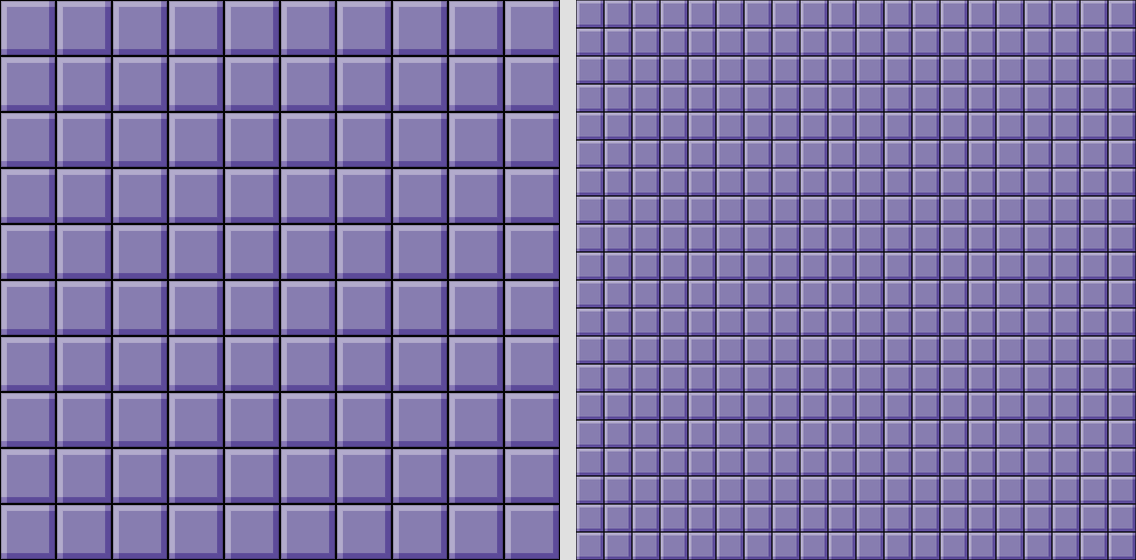
Left, the tile; right, the same tile 2 across and 2 down.
Reproduce this pattern procedurally as a WebGL 2 fragment shader.

```glsl
#version 300 es
precision highp float;

uniform vec2 u_resolution;
out vec4 fragColor;

// Per-axis coverage of a pixel lying beyond an edge
vec2 beyond(vec2 signedDistance, vec2 pixel) {
    return clamp(signedDistance / pixel + 0.5, 0.0, 1.0);
}

void main() {
    const float tiles = 10.0;
    const float bevelEdge = 0.123;
    vec2 cell = fract(gl_FragCoord.xy / u_resolution * tiles);
    vec2 pixel = tiles / u_resolution;

    vec3 face = vec3(0.53, 0.49, 0.69);
    vec3 light = vec3(0.70, 0.67, 0.80);
    vec3 dark = vec3(0.36, 0.29, 0.60);
    vec3 grout = vec3(0.01);

    // Bevel strips: lit on the left and top, shaded on the right and bottom
    vec2 low = beyond(bevelEdge - cell, pixel);
    vec2 high = beyond(cell - (1.0 - bevelEdge), pixel);
    float lit = max(low.x, high.y);
    float shaded = max(high.x, low.y);

    // Lit and shaded strips cancel where they cross
    vec3 color = face + lit * (light - face) + shaded * (dark - face);

    // Grout centred on the cell borders
    vec2 borderDistance = min(cell, 1.0 - cell);
    vec2 gap = beyond(0.021 - borderDistance, pixel);
    color = mix(color, grout, max(gap.x, gap.y));

    fragColor = vec4(color, 1.0);
}
```
